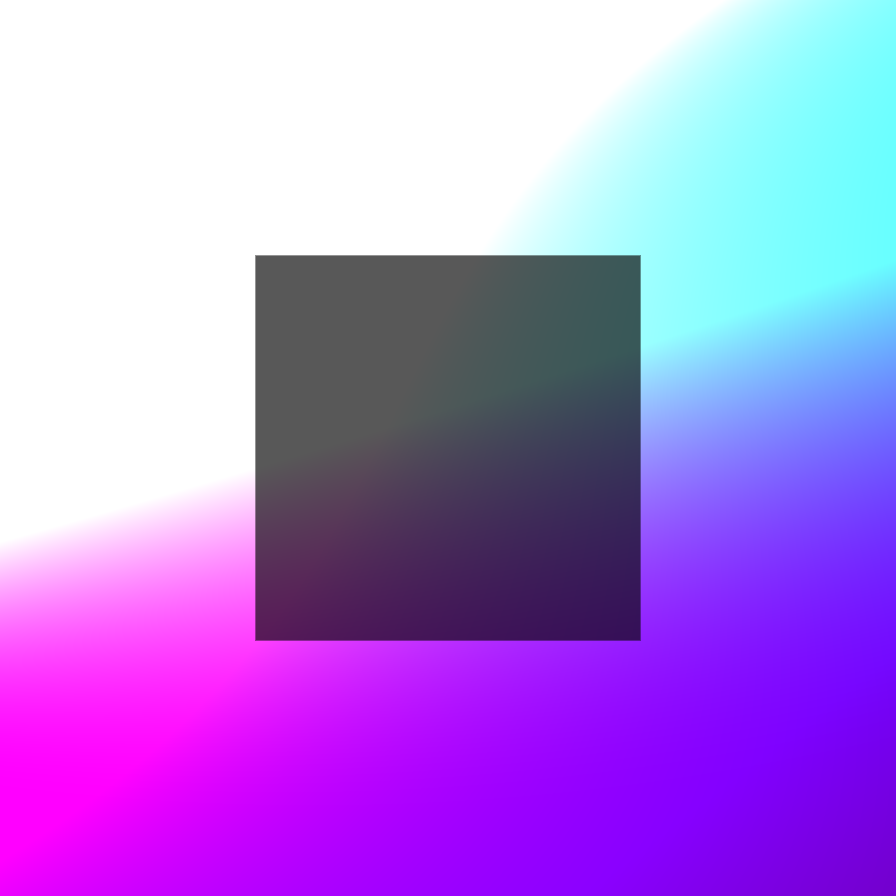
Write a WebGL 1 fragment shader that draws this background.

```glsl
precision highp float;
// Bright colour field, with a translucent dark square in the centre.
// Each channel saturates on one side of a curved front and fades with its
// own profile beyond it: red sideways, green downwards, blue to one corner.

uniform vec2 u_resolution;

const float SQUARE_HALF = 0.215;    // half side of the centre square
const float VEIL_GAIN = 0.325;      // light let through by the square
const float VEIL_LIFT = 0.02;       // dark tint added by the square
const float RED_FALLOFF = 1.15;     // red decay at the bottom edge
const float RED_GROWTH = 1.4;       // how the decay sharpens with height
const float GREEN_POWER = 2.1;      // shape of the green fade
const float BLUE_FALLOFF = 0.57;    // dimming into the lower right corner

// Horizontal position where red starts to fade, an S-shaped front.
float redFront(float y) {
  float h = y - 0.5;
  return 0.42 + h * (0.5 + h * (-0.2 + 1.5 * h));
}

float redLevel(vec2 p) {
  float beyond = max(p.x - redFront(p.y), 0.0);
  return 1.0 / (1.0 + RED_FALLOFF * exp(RED_GROWTH * p.y) * beyond);
}

// Green fades below a rising front, over a depth that widens to the right.
float greenLevel(vec2 p) {
  float front = 0.395 + p.x * (0.28 + 0.035 * p.x);
  float depth = 0.286 + p.x * (0.43 - 0.156 * p.x);
  float fade = clamp((front - p.y) / depth, 0.0, 1.0);
  return pow(1.0 - fade, GREEN_POWER);
}

float blueLevel(vec2 p) {
  return 1.0 - BLUE_FALLOFF * max(p.x - 0.65 - 1.29 * p.y, 0.0);
}

// Coverage of the centre square, smoothed over one pixel.
float squareMask(vec2 p, float pixel) {
  vec2 q = abs(p) - SQUARE_HALF;
  return clamp(0.5 - max(q.x, q.y) / pixel, 0.0, 1.0);
}

void main() {
  vec2 uv = gl_FragCoord.xy / u_resolution;
  float side = min(u_resolution.x, u_resolution.y);
  vec2 centred = (gl_FragCoord.xy - 0.5 * u_resolution) / side;

  vec3 field = vec3(redLevel(uv), greenLevel(uv), blueLevel(uv));
  vec3 veiled = field * VEIL_GAIN + VEIL_LIFT;
  gl_FragColor = vec4(mix(field, veiled, squareMask(centred, 1.0 / side)), 1.0);
}
```
